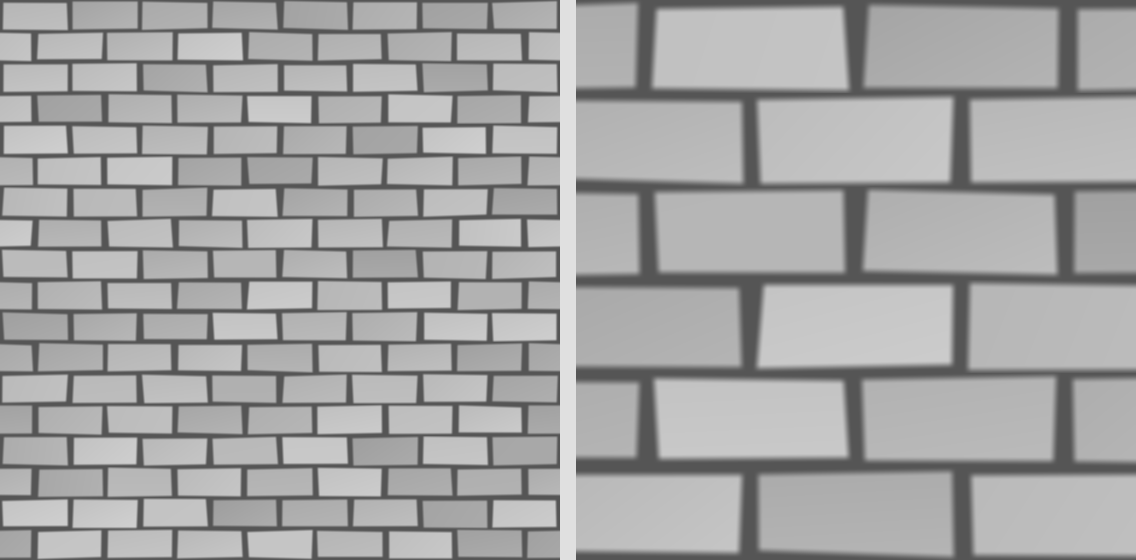
Left: the whole. Right: its middle third, enlarged.
Reproduce this texture procedurally as a Shadertoy shader.

```glsl
// Grey running-bond brick wall, 8 bricks by 18 courses, with slightly crooked bricks.

// Integer hash: three random values in 0..1 per brick and channel.
vec3 hash3(ivec2 brick, int channel) {
    uvec3 v = uvec3(brick.x, brick.y, channel) * 1664525u + 10139u;
    v.x += v.y * v.z; v.y += v.z * v.x; v.z += v.x * v.y;
    v ^= v >> 16u;
    v.x += v.y * v.z; v.y += v.z * v.x; v.z += v.x * v.y;
    return vec3(v >> 8u) / 16777216.0;
}

// Corner of a brick, counted counterclockwise from the lower left and nudged at random.
vec2 brickCorner(ivec2 brick, int i) {
    int k = i % 4;
    vec2 side = vec2(k == 1 || k == 2 ? 1.0 : -1.0, k >= 2 ? 1.0 : -1.0);
    return side * vec2(0.0569, 0.0241) + (hash3(brick, k + 1).xy - 0.5) * 0.0042;
}

// Coverage of the four-sided brick, with soft edges.
float brickMask(vec2 p, ivec2 brick) {
    float soft = max(0.0029, 0.75 / iResolution.y);
    float mask = 1.0;
    for (int i = 0; i < 4; i++) {
        vec2 a = brickCorner(brick, i);
        vec2 edge = normalize(brickCorner(brick, i + 1) - a);
        float inside = edge.x * (p.y - a.y) - edge.y * (p.x - a.x);
        mask *= smoothstep(-soft, soft, inside);
    }
    return mask;
}

void mainImage(out vec4 fragColor, in vec2 fragCoord) {
    // Brick grid, with every other course shifted by half a brick
    vec2 repeats = vec2(8.0, 18.0);
    vec2 grid = fragCoord / iResolution.xy * repeats;
    grid.x += 0.5 * (1.0 - mod(floor(grid.y), 2.0));
    ivec2 brick = ivec2(mod(floor(grid), repeats));
    vec2 local = fract(grid) - 0.5;

    // Each brick has its own grey and a faint slope of light
    vec3 rnd = hash3(brick, 0);
    float tone = mix(0.645, 0.79, rnd.x);
    tone += dot(local, vec2(0.02, -0.02) + (rnd.yz - 0.5) * 0.04);

    float grey = mix(0.335, tone, brickMask(local / repeats, brick));
    fragColor = vec4(vec3(grey), 1.0);
}
```
